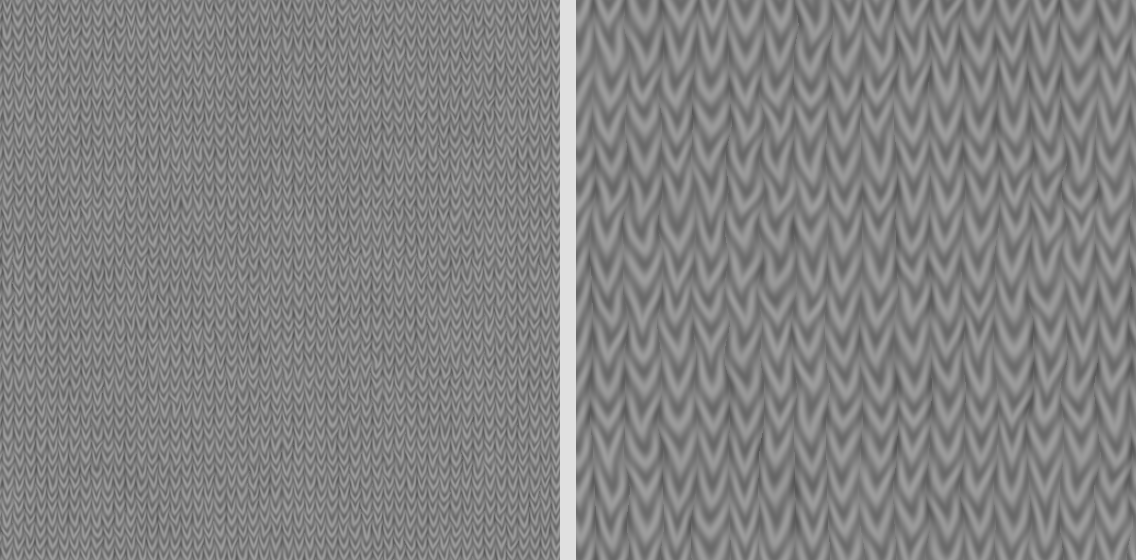
Left, the full canvas; right, a detail of the centre.
Give the GLSL for this texture, as a WebGL 2 fragment shader.

```glsl
#version 300 es
precision highp float;

uniform vec2 u_resolution;
out vec4 fragColor;

const float TAU = 6.2831853;
const vec2 STITCHES = vec2(50.0, 46.0);
const vec3 YARN_DARK = vec3(0.478);
const vec3 YARN_LIGHT = vec3(0.604);

float hash(vec2 cell) {
    vec3 q = fract(vec3(cell.xyx) * 0.1031);
    q += dot(q, q.yzx + 33.33);
    return fract((q.x + q.y) * q.z);
}

// Smooth value noise centred on zero, from -1 to 1
float noise(vec2 p) {
    vec2 cell = floor(p);
    vec2 f = fract(p);
    f = f * f * (3.0 - 2.0 * f);
    float low = mix(hash(cell), hash(cell + vec2(1.0, 0.0)), f.x);
    float high = mix(hash(cell + vec2(0.0, 1.0)), hash(cell + 1.0), f.x);
    return 2.0 * mix(low, high, f.y) - 1.0;
}

// Sideways sway of the columns
float sway(vec2 p) {
    return 0.06 * noise(p * 0.13 + 7.0) + 0.12 * noise(p * vec2(0.9, 1.1) + 83.0);
}

// Rise and fall of the rows, with a separate slip for each column
float slip(vec2 p, float column) {
    return 0.12 * noise(p * 0.17 + 41.0) + 0.20 * noise(vec2(column, p.y * 0.7 + 137.0));
}

// Light ridge along a round-tipped V; side is 0 at the tip, 1 at the seam
float legRidge(float side, float row, float steepness) {
    float rise = sqrt(side * side + 0.04) - 0.2;
    return 0.5 + 0.5 * cos(TAU * (row - steepness * rise));
}

vec3 knit(vec2 p) {
    float x = p.x + sway(p);
    float column = floor(x);
    float row = p.y + slip(p, column);
    float side = 2.0 * abs(fract(x) - 0.5);
    float ridge = legRidge(side, row, 1.2 + 0.15 * noise(p * 0.8 + 19.0));

    // Legs fade and sink where neighbouring columns meet
    float groove = smoothstep(0.55, 1.0, side);
    float visible = mix(ridge, 0.42, 0.5 * groove);
    float depth = 0.09 + 0.045 * noise(p * 1.3 + 61.0);
    depth *= 1.3 - 0.6 * ridge;

    // Shadowed hollow inside each V
    float hollow = (1.0 - ridge) * exp(-6.0 * side * side);

    vec3 color = mix(YARN_DARK, YARN_LIGHT, visible);
    return color - 0.07 * hollow - depth * groove;
}

// Patchy shade from broad areas down to single stitches
float wear(vec2 p) {
    return 0.005 * noise(p * 0.12 + 5.0)
         + 0.010 * noise(p * 0.8 + 29.0)
         + 0.008 * noise(p * vec2(3.0, 2.0) + 53.0);
}

void main() {
    vec2 uv = gl_FragCoord.xy / u_resolution;
    vec2 p = uv * STITCHES - vec2(0.18, 0.0);
    fragColor = vec4(knit(p) + wear(p), 1.0);
}
```
